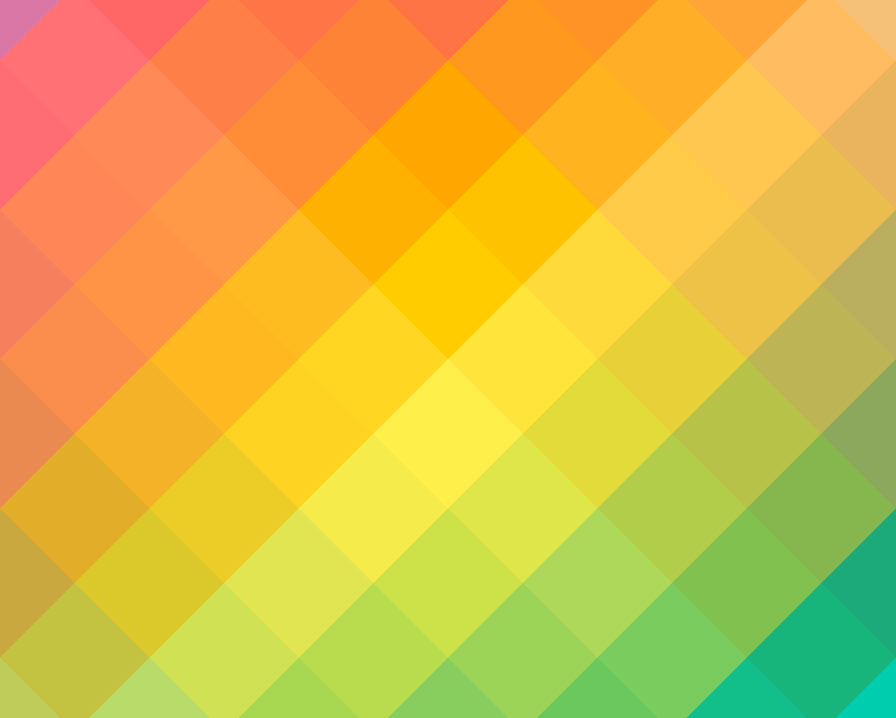
This background is drawn by a WebGL 2 fragment shader. Its source:

```glsl
#version 300 es
precision highp float;
// Diagonal mosaic of translucent-looking diamonds, from pink through gold to green.
// Two sets of crossing diagonal bands add up: one carries the hue, the other tints it.
// Each band set is a stepped palette whose steps are softened over about one pixel.

uniform vec2 u_resolution;
out vec4 outColor;

const int BANDS = 12;
const float CELLS_ACROSS = 6.0;

// Hue of the rising bands, from upper left to lower right (0-255, may overshoot).
const vec3 HUES[BANDS] = vec3[BANDS](
  vec3(223, 108, 151), vec3(300, 102, 102), vec3(288, 127, 72),
  vec3(293, 141, 56),  vec3(285, 177, 18),  vec3(278, 204, 19),
  vec3(267, 228, 60),  vec3(227, 219, 58),  vec3(178, 205, 74),
  vec3(128, 193, 80),  vec3(23, 180, 124),  vec3(0, 204, 174));

// Offset added by the falling bands, from lower left to upper right.
const vec3 TINTS[BANDS] = vec3[BANDS](
  vec3(-86, 0, 70),  vec3(-83, -9, 46), vec3(-59, -3, 24),
  vec3(-42, 1, 21),  vec3(-22, 7, 14),  vec3(-5, 11, 15),
  vec3(0, 0, 0),     vec3(5, -10, -2),  vec3(11, -25, 12),
  vec3(8, -30, 20),  vec3(7, -40, 36),  vec3(-22, -36, 59));

// Stepped palette lookup; only the nearest step is blended.
vec3 bandColor(vec3 palette[BANDS], float t, float softness) {
  float edge = floor(t + 0.5);
  int upper = int(edge) + BANDS / 2;
  vec3 before = palette[clamp(upper - 1, 0, BANDS - 1)];
  vec3 after = palette[clamp(upper, 0, BANDS - 1)];
  return mix(before, after, smoothstep(-softness, softness, t - edge));
}

// Coverage of a square with the given centre and half size.
float squareMask(vec2 p, vec2 center, float halfSize, float softness) {
  vec2 d = abs(p - center);
  return 1.0 - smoothstep(-softness, softness, max(d.x, d.y) - halfSize);
}

void main() {
  // Turn the canvas by 45 degrees: x crosses the hue bands, y the tint bands.
  float unit = CELLS_ACROSS / u_resolution.x;
  vec2 p = (gl_FragCoord.xy - 0.5 * u_resolution) * unit;
  vec2 diagonal = vec2(p.x - p.y, p.x + p.y);

  vec3 color = bandColor(HUES, diagonal.x, unit)
             + bandColor(TINTS, diagonal.y, unit);

  // The four golden diamonds above the middle are fully saturated.
  color.b *= 1.0 - squareMask(diagonal, vec2(-1.0, 1.0), 1.0, unit);

  outColor = vec4(clamp(color / 255.0, 0.0, 1.0), 1.0);
}
```
